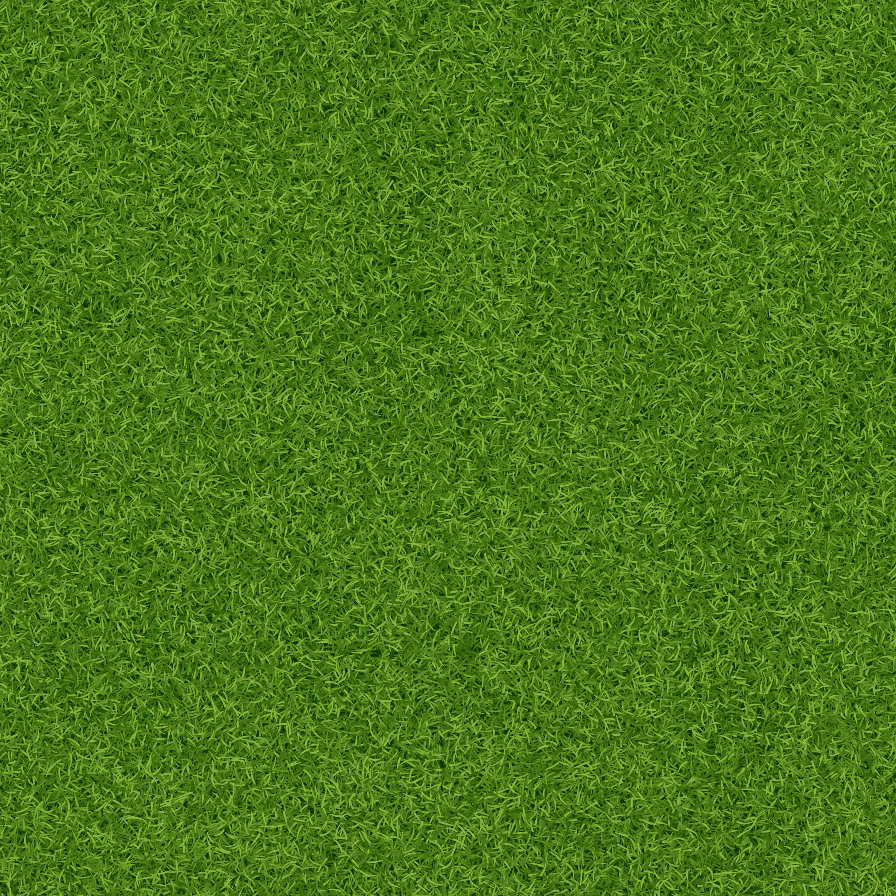
A WebGL 1 fragment shader for this texture:

```glsl
precision highp float;

// Dense short lawn seen from above: many thin, curved blades in all directions.
// Rotated grids of blades are stacked from dark roots up to bright tips; each blade
// shades what lies under it, and the final tone is looked up in a green ramp.

uniform vec2 u_resolution;

const int LAYERS = 12;            // stacked blade grids, bottom to top
const float CELLS = 90.0;         // blade cells across the canvas
const float MIN_LENGTH = 0.40;    // half length of a blade, in cells
const float MAX_LENGTH = 0.85;
const float HALF_WIDTH = 0.10;    // at the root, in cells
const float BEND = 0.42;          // strongest curvature
const float SOFTNESS = 0.05;      // smallest edge blur, in cells
const float SHADOW_WIDTH = 0.24;
const float SHADOW = 0.27;
const float SOIL_TONE = 0.02;
const float ROOT_TONE = 0.38;     // mean tone of the lowest blades
const float DEPTH_GAIN = 0.38;    // added towards the top layer
const float TONE_SPREAD = 0.74;   // random range between blades
const float TIP_GAIN = 0.07;
const float PATCH_SCALE = 11.0;   // faint cloudy patches
const float PATCH_GAIN = 0.07;
const float HUE_SHIFT = 0.02;
const float STACK_MEAN = 0.52;    // mean tone of the stacked blades
const float FINAL_MEAN = 0.585;   // mean tone after the contrast step
const float CONTRAST = 1.5;

const vec3 DEEP_SHADE = vec3(0.09, 0.25, 0.02);
const vec3 SHADE = vec3(0.17, 0.35, 0.03);
const vec3 DARK_GREEN = vec3(0.24, 0.42, 0.05);
const vec3 MID_GREEN = vec3(0.30, 0.48, 0.09);
const vec3 LIGHT_GREEN = vec3(0.36, 0.54, 0.13);
const vec3 TIP_GREEN = vec3(0.44, 0.62, 0.18);

vec4 hash4(vec2 p) {
  vec4 q = fract(p.xyxy * vec4(0.1031, 0.1030, 0.0973, 0.1099));
  q += dot(q, q.wzxy + 33.33);
  return fract((q.xxyz + q.yzzw) * q.zywx);
}

float valueNoise(vec2 p) {
  vec2 i = floor(p);
  vec2 f = fract(p);
  f = f * f * (3.0 - 2.0 * f);
  float low = mix(hash4(i).x, hash4(i + vec2(1.0, 0.0)).x, f.x);
  float high = mix(hash4(i + vec2(0.0, 1.0)).x, hash4(i + 1.0).x, f.x);
  return mix(low, high, f.y);
}

vec2 rotate(vec2 p, float angle) {
  float c = cos(angle);
  float s = sin(angle);
  return vec2(c * p.x + s * p.y, c * p.y - s * p.x);
}

// Tone 0..1 walks through the six greens; slightly beyond gives gaps and highlights.
vec3 grassRamp(float tone) {
  float x = clamp(tone, -0.08, 1.25) * 5.0;
  vec3 c = mix(DEEP_SHADE, SHADE, min(x, 1.0));
  c = mix(c, DARK_GREEN, clamp(x - 1.0, 0.0, 1.0));
  c = mix(c, MID_GREEN, clamp(x - 2.0, 0.0, 1.0));
  c = mix(c, LIGHT_GREEN, clamp(x - 3.0, 0.0, 1.0));
  return mix(c, TIP_GREEN, max(x - 4.0, 0.0));
}

// Paints one blade over the surface, which holds (tone, hue).
vec2 paintBlade(vec2 surface, vec2 p, vec4 shape, vec4 tint, float depth, float blur) {
  p = rotate(p, 6.2832 * shape.z);
  float halfLength = mix(MIN_LENGTH, MAX_LENGTH, shape.w);
  float along = clamp(0.5 + 0.5 * p.x / halfLength, 0.0, 1.0);
  float across = abs(p.y - BEND * (2.0 * tint.x - 1.0) * p.x * p.x);
  float width = HALF_WIDTH * (1.0 - 0.7 * along * along);

  float ends = 1.0 - smoothstep(halfLength - blur, halfLength + blur, abs(p.x));
  float body = ends * (1.0 - smoothstep(width - blur, width + blur, across));
  float shade = ends * (1.0 - smoothstep(0.0, SHADOW_WIDTH, across));

  float tone = ROOT_TONE + DEPTH_GAIN * depth + TONE_SPREAD * (tint.y - 0.5);
  tone += TIP_GAIN * (2.0 * along - 1.0);
  surface.x *= 1.0 - SHADOW * shade;
  return mix(surface, vec2(tone, 2.0 * tint.z - 1.0), body);
}

void main() {
  float side = min(u_resolution.x, u_resolution.y);
  vec2 uv = gl_FragCoord.xy / side;
  float blur = max(0.5 * CELLS / side, SOFTNESS);
  vec2 surface = vec2(SOIL_TONE, 0.0);

  // Stack the blade layers
  for (int k = 0; k < LAYERS; k++) {
    float layer = float(k);
    float depth = layer / float(LAYERS - 1);
    vec2 p = rotate(uv * CELLS, 1.3 * layer) + 7.37 * layer;
    vec2 cell = floor(p);
    for (int j = -1; j <= 1; j++) {
      for (int i = -1; i <= 1; i++) {
        vec2 id = cell + vec2(float(i), float(j));
        vec4 shape = hash4(id + 61.0 * layer);
        vec4 tint = hash4(id + 61.0 * layer + vec2(317.0, 149.0));
        surface = paintBlade(surface, p - id - shape.xy, shape, tint, depth, blur);
      }
    }
  }

  // Contrast and faint patches, then colour with a warm or cool drift per blade
  float tone = FINAL_MEAN + CONTRAST * (surface.x - STACK_MEAN);
  tone += PATCH_GAIN * (valueNoise(uv * PATCH_SCALE) - 0.5);
  vec3 color = grassRamp(tone) + HUE_SHIFT * surface.y * vec3(1.0, -0.2, 0.3);
  gl_FragColor = vec4(color, 1.0);
}
```
